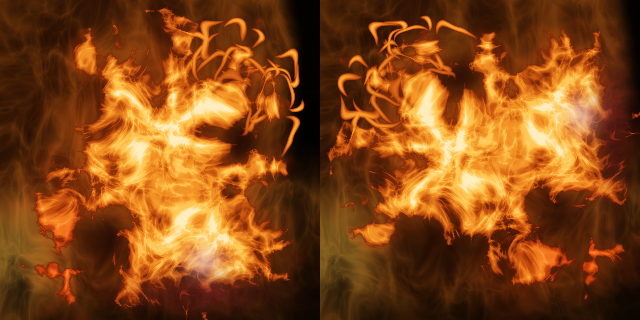
Write a Shadertoy shader that draws this texture.

```glsl
// Two square panels of a swirling fireball over brown smoke, the second a quarter turn of the first.
const vec2 CORE = vec2(0.56, 0.52);
const vec2 HOT = vec2(0.64, 0.245);
const float TURN_OFFSET = 1.0;
const float STRAND_CONTRAST = 1.25;
const float LIMB_HEAT = 0.76;
const float TIP_COOLING = 0.24;
const float FAR_COOLING = 0.30;
const int LIMBS = 12;
const int CURLS = 22;
const vec3 SMOKE_DARK = vec3(0.13, 0.05, 0.008);
const vec3 SMOKE_LIGHT = vec3(0.47, 0.23, 0.045);
const vec3 OLIVE = vec3(0.46, 0.37, 0.13);
const vec3 CHAR = vec3(0.14, 0.035, 0.01);
const vec3 EMBER = vec3(0.44, 0.12, 0.02);
const vec3 ORANGE = vec3(0.78, 0.33, 0.06);
const vec3 AMBER = vec3(0.95, 0.57, 0.14);
const vec3 YELLOW = vec3(1.0, 0.78, 0.32);
const vec3 CREAM = vec3(1.0, 0.93, 0.74);
const vec3 LAVENDER = vec3(0.92, 0.82, 0.86);
const vec3 MAGENTA = vec3(0.42, 0.11, 0.10);

// Flame limbs: root xy, tip xy
const vec4 LIMB[LIMBS] = vec4[LIMBS](
    vec4(0.50, 0.59, 0.58, 0.42), vec4(0.55, 0.38, 0.65, 0.21),
    vec4(0.55, 0.62, 0.56, 0.89), vec4(0.48, 0.58, 0.33, 0.80),
    vec4(0.46, 0.48, 0.14, 0.36), vec4(0.22, 0.36, 0.19, 0.09),
    vec4(0.58, 0.62, 0.82, 0.72), vec4(0.58, 0.49, 0.85, 0.46),
    vec4(0.64, 0.27, 0.85, 0.24), vec4(0.43, 0.20, 0.77, 0.15),
    vec4(0.58, 0.68, 0.80, 0.85), vec4(0.29, 0.78, 0.27, 0.92));
const float WIDTH[LIMBS] = float[LIMBS](
    0.14, 0.12, 0.07, 0.085, 0.095, 0.08, 0.08, 0.065, 0.10, 0.075, 0.05, 0.028);

float hash(vec2 p) {
    vec3 h = fract(vec3(p.xyx) * 0.1031);
    h += dot(h, h.yzx + 33.33);
    return fract((h.x + h.y) * h.z);
}

float noise(vec2 p) {
    vec2 i = floor(p), f = fract(p);
    f = f * f * (3.0 - 2.0 * f);
    return mix(mix(hash(i), hash(i + vec2(1, 0)), f.x),
               mix(hash(i + vec2(0, 1)), hash(i + vec2(1, 1)), f.x), f.y);
}

vec2 swirl(vec2 p, float freq) {
    return vec2(noise(p * freq + 40.0), noise(p * freq + 87.0)) - 0.5;
}

float blob(vec2 p, vec2 center, vec2 radius) {
    vec2 d = (p - center) / radius;
    return exp(-dot(d, d));
}

// Ridged, progressively warped noise that forms curling filaments
float strands(vec2 p, float freq) {
    float sum = 0.0, amp = 0.45;
    for (int i = 0; i < 5; i++) {
        p += 0.75 / freq * swirl(p, freq * 0.8);
        float ridge = 1.0 - abs(2.0 * noise(p * freq + 11.0) - 1.0);
        sum += amp * ridge * ridge;
        freq *= 1.85;
        amp *= 0.64;
    }
    return sum;
}

float limbField(vec2 p) {
    float field = -1.0;
    for (int i = 0; i < LIMBS; i++) {
        vec2 axis = LIMB[i].zw - LIMB[i].xy, v = p - LIMB[i].xy;
        float along = clamp(dot(v, axis) / dot(axis, axis), 0.0, 1.0);
        float radius = WIDTH[i] * (1.0 - 0.5 * along);
        field = max(field, 1.0 - TIP_COOLING * along - length(v - axis * along) / (2.0 * radius));
    }
    return field;
}

// Thin crescents scattered over the upper right
float curlField(vec2 p) {
    float field = 0.0;
    for (int i = 0; i < CURLS; i++) {
        float k = float(i), turn = mix(2.0, -0.6, k / float(CURLS - 1));
        float r1 = hash(vec2(k, 3.0)), r2 = hash(vec2(k, 8.0));
        vec2 v = p - vec2(0.69, 0.68) - (0.05 + 0.20 * r1) * vec2(cos(turn), sin(turn));
        float tilt = turn + 3.0 * (r2 - 0.5), c = cos(tilt), s = sin(tilt);
        v = vec2(c * v.x + s * v.y, c * v.y - s * v.x);
        float taper = 1.0 - smoothstep(0.2, 1.9, abs(atan(v.y, v.x)));
        float dist = abs(length(v) - 0.025 - 0.045 * r2);
        float arc = taper * (1.0 - smoothstep(0.0, 0.004 + 0.010 * taper, dist));
        field = max(field, arc * (0.55 + 0.45 * r1));
    }
    return field;
}

vec3 background(vec2 p, float panel) {
    float smoke = smoothstep(0.05, 1.0, strands(p * vec2(1.0, 0.75) + 3.0, 6.0));
    vec3 color = mix(SMOKE_DARK, SMOKE_LIGHT, smoke);
    float green = blob(p, vec2(0.05, 0.20), vec2(0.15, 0.20)) + 0.4 * blob(p, vec2(0.93, 0.38), vec2(0.13));
    color = mix(color, OLIVE * (0.3 + smoke), 0.7 * green);
    color += EMBER * 0.15 * blob(p, vec2(0.48, 0.58), vec2(0.40));
    // Black upper right corner and shadows along the bottom
    float edge = p.x + 0.16 * (noise(p * 7.0) - 0.5) - 0.06 * panel;
    float night = smoothstep(0.82, 0.94, edge) * smoothstep(0.40, 0.62, p.y + 0.04 - 0.1 * panel);
    night = max(night, 0.65 * (1.0 - smoothstep(0.0, 0.13, p.y)) * smoothstep(0.05, 0.20, p.x));
    night = max(night, 0.85 * blob(p, vec2(0.98, 0.0), vec2(0.20)));
    night = max(night, 0.75 * panel * blob(p, vec2(0.40, 0.25), vec2(0.18, 0.12)));
    return color * (1.0 - 0.96 * night);
}

vec3 flameColor(float heat) {
    vec3 color = mix(EMBER, ORANGE, smoothstep(0.12, 0.38, heat));
    color = mix(color, AMBER, smoothstep(0.34, 0.60, heat));
    color = mix(color, YELLOW, smoothstep(0.58, 0.84, heat));
    return mix(color, CREAM, smoothstep(0.84, 1.15, heat));
}

void mainImage(out vec4 fragColor, in vec2 fragCoord) {
    vec2 uv = fragCoord / iResolution.xy;
    float panel = step(0.5, uv.x);
    vec2 p = vec2(2.0 * uv.x - panel, uv.y);
    vec2 q = mix(p, vec2(p.y, TURN_OFFSET - p.x), panel);
    // Heat of the limbs, hot centers, hollows and curls
    vec2 warped = q + 0.05 * swirl(q, 6.0) + 0.08 * swirl(q, 14.0) + 0.05 * swirl(q, 31.0);
    float body = limbField(warped), filament = strands(q, 10.0);
    float hollow = blob(q, vec2(0.76, 0.56), vec2(0.075)) + blob(q, vec2(0.33, 0.25), vec2(0.085));
    float heat = LIMB_HEAT * body + STRAND_CONTRAST * (filament - 0.53);
    heat += 0.30 * blob(q, CORE, vec2(0.13)) + 0.48 * blob(q, HOT, vec2(0.16, 0.10)) - 0.5 * hollow;
    heat -= FAR_COOLING * (1.0 - smoothstep(0.16, 0.44, q.x));
    float red = blob(q, vec2(0.20, 0.19), vec2(0.17));
    heat = max(heat, 0.78 * curlField(q + 0.05 * swirl(q, 16.0)));
    // Smoke, glow, then flame and violet base
    vec3 color = mix(background(p, panel), CHAR, 0.75 * min(hollow, 1.0));
    color += EMBER * 0.32 * smoothstep(-0.6, 0.6, body) * (1.0 - min(hollow, 1.0));
    vec3 flame = flameColor(heat) * mix(vec3(1.0), vec3(1.0, 0.72, 0.7), red);
    color = mix(color, flame, smoothstep(0.06, 0.27, heat));
    color = mix(color, MAGENTA * (0.4 + filament), 0.75 * blob(q, vec2(0.63, 0.085), vec2(0.18, 0.05)));
    color = mix(color, LAVENDER, 0.6 * blob(q, vec2(0.64, 0.185), vec2(0.06, 0.05)));
    fragColor = vec4(clamp(color, 0.0, 1.0), 1.0);
}
```
